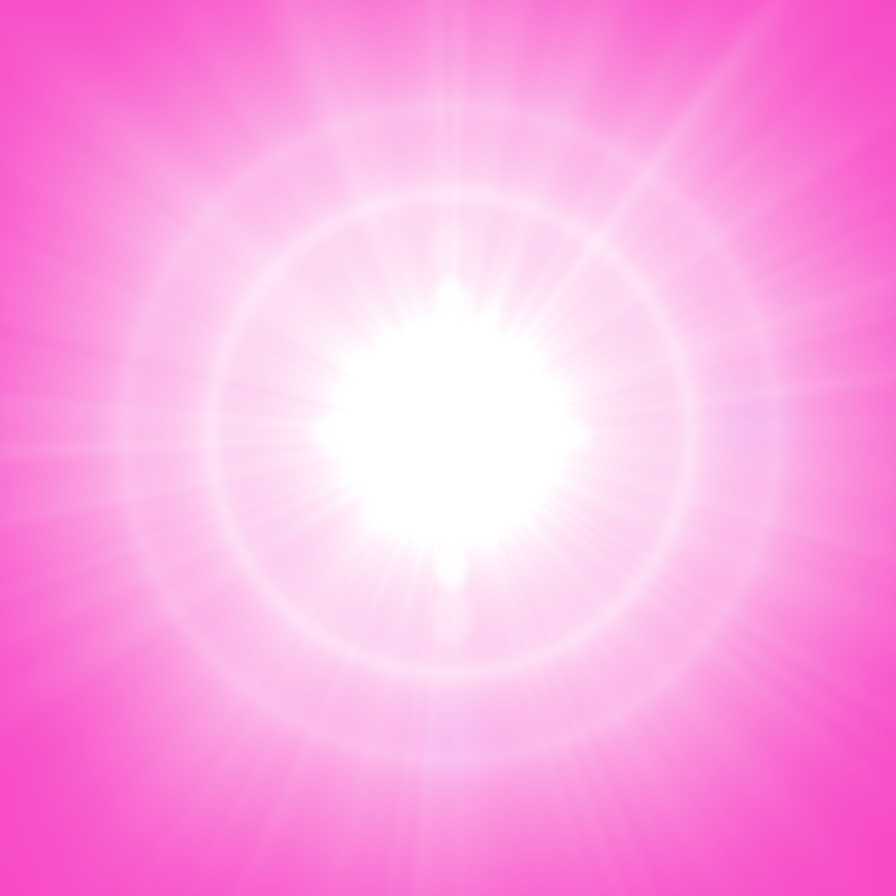
Write a WebGL 2 fragment shader that draws this background.

```glsl
#version 300 es
precision highp float;
// A white starburst on a pink field: a soft radial halo and bright core,
// two thin lens rings, four small flares, and rays drawn in polar angle.
// Layers are screened into one light value, which blends pink into white.

#define CENTER vec2(0.503, 0.516)
#define CORE_RADIUS 0.125
#define CORE_LIGHT 0.60
#define HALO_RADIUS 0.474
#define HALO_LIGHT 0.79
#define INNER_RING 0.268
#define OUTER_RING 0.364
#define RAY_LIGHT 1.15
#define FINE_RAYS 0.22
#define PINK vec3(0.97, 0.285, 0.775)
#define VIOLET vec3(-0.016, 0.004, 0.022)

uniform vec2 u_resolution;
out vec4 fragColor;

const float TAU = 6.2831853;

// Main rays: angle in degrees, half width in degrees, strength
const int RAY_COUNT = 15;
const vec3 RAYS[RAY_COUNT] = vec3[](
    vec3(7.5, 1.5, 0.10), vec3(19.0, 2.2, 0.10), vec3(36.0, 4.0, 0.10),
    vec3(53.0, 3.0, 0.18), vec3(84.0, 2.4, 0.10), vec3(92.0, 2.6, 0.11),
    vec3(109.0, 4.0, 0.17), vec3(137.0, 4.0, 0.16), vec3(150.0, 4.0, 0.07),
    vec3(182.0, 2.2, 0.11), vec3(191.0, 2.0, 0.07), vec3(236.0, 8.0, 0.08),
    vec3(267.0, 7.0, 0.12), vec3(302.0, 5.0, 0.08), vec3(346.0, 7.0, 0.08));

float gauss(float x, float width) {
    float k = x / width;
    return exp(-k * k);
}

float screen(float base, float layer) {
    return 1.0 - (1.0 - base) * (1.0 - layer);
}

float hash(float n) {
    return fract(sin(n * 127.1 + 3.7) * 43758.5453);
}

// Smooth noise around the circle, seamless after "cells" steps
float angularNoise(float turn, float cells) {
    float x = fract(turn) * cells;
    float i = floor(x);
    float f = smoothstep(0.0, 1.0, x - i);
    return mix(hash(i + cells), hash(mod(i + 1.0, cells) + cells), f);
}

// Each ray is a narrow streak inside a broad soft beam
float mainRays(float degrees_) {
    float sum = 0.0;
    for (int i = 0; i < RAY_COUNT; i++) {
        float d = mod(degrees_ - RAYS[i].x + 180.0, 360.0) - 180.0;
        float w = RAYS[i].y;
        sum += RAYS[i].z * (0.45 * gauss(d, 0.5 * w) + 0.65 * gauss(d, 2.0 * w));
    }
    return sum;
}

float fineRays(float turn) {
    float n = 0.4 * angularNoise(turn, 41.0)
            + 0.3 * angularNoise(turn, 97.0)
            + 0.3 * angularNoise(turn, 211.0);
    return n - 0.5;
}

// Soft bright line with a faint wider glow
float ring(float r, float radius) {
    float d = r - radius;
    return 0.20 * gauss(d, 0.011) + 0.17 * gauss(d, 0.030);
}

float flare(vec2 p, vec2 at, vec2 size) {
    vec2 q = (p - at) / size;
    return 1.0 - smoothstep(0.45, 1.25, length(q));
}

void main() {
    vec2 p = gl_FragCoord.xy / u_resolution - CENTER;
    float r = length(p);
    float turn = atan(p.y, p.x + 1e-6) / TAU;
    float fine = fineRays(turn);

    // Halo and core, a little brighter above than below
    float halo = HALO_LIGHT * exp(-pow(r / HALO_RADIUS, 3.8));
    float core = CORE_LIGHT * gauss(r, CORE_RADIUS * (1.0 + 0.25 * fine));
    float light = halo + core + 0.13 * p.y * gauss(r, 0.35);
    light = min(light, 1.0);

    // Rays emerge from the core and fade toward the corners
    float reach = smoothstep(0.06, 0.24, r) * exp(-pow(r / 0.60, 4.0));
    float rays = mainRays(turn * 360.0) + FINE_RAYS * fine;
    light = screen(light, RAY_LIGHT * reach * rays);

    // Rings
    light = screen(light, ring(r, INNER_RING));
    light = screen(light, 0.42 * ring(r, OUTER_RING));

    // Mirrored flares on both axes, with a faint second pair above and below
    vec2 q = abs(p);
    light = screen(light, 0.85 * flare(q, vec2(0.0, 0.147), vec2(0.021, 0.031)));
    light = screen(light, 0.85 * flare(q, vec2(0.131, 0.0), vec2(0.027, 0.019)));
    light = screen(light, 0.25 * flare(q, vec2(0.0, 0.207), vec2(0.027, 0.034)));

    vec3 color = mix(PINK, vec3(1.0), clamp(light, 0.0, 1.0));

    // Violet tints where the outer ring meets the lower and right axes
    float tint = gauss(length(p - vec2(0.0, -0.350)), 0.045)
               + gauss(length(p - vec2(0.345, 0.015)), 0.045);
    fragColor = vec4(clamp(color + VIOLET * tint, 0.0, 1.0), 1.0);
}
```
